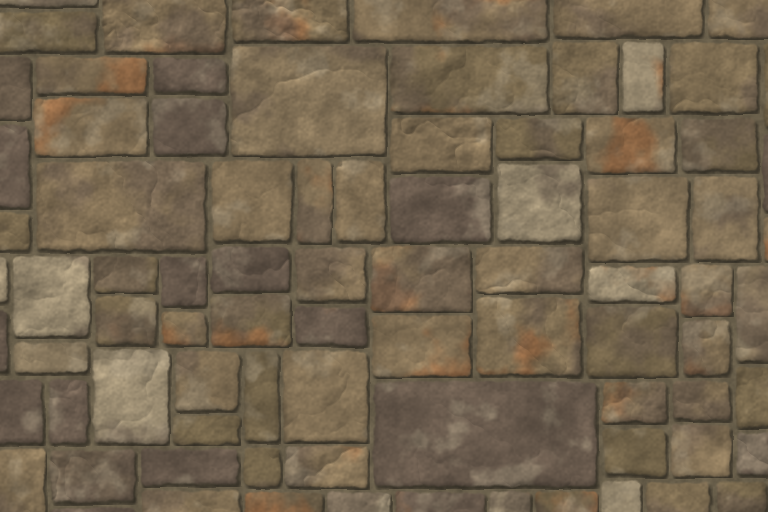
Reproduce this texture procedurally as a WebGL 1 fragment shader.

```glsl
precision highp float;
// Weathered ashlar wall: rough sandstone blocks in recessed mortar.
// A pinwheel tiling of jittered joints is split into smaller blocks, then each
// block gets its own tint, stains and a chipped relief lit from the upper left.
uniform vec2 u_resolution;

const vec2 CELL = vec2(0.31, 0.205);
const vec2 TO_LIGHT = vec2(-0.5, 0.86);

float hash(vec2 p) {
  return fract(sin(dot(p, vec2(127.1, 311.7))) * 43758.5453);
}

float noise(vec2 p) {
  vec2 i = floor(p), f = fract(p);
  f = f * f * (3.0 - 2.0 * f);
  return mix(mix(hash(i), hash(i + vec2(1.0, 0.0)), f.x),
             mix(hash(i + vec2(0.0, 1.0)), hash(i + 1.0), f.x), f.y);
}

float fbm(vec2 p) {
  float sum = 0.0, amp = 0.533;
  for (int i = 0; i < 4; i++) {
    sum += amp * noise(p);
    p = mat2(1.6, 1.2, -1.2, 1.6) * p + 7.3;
    amp *= 0.5;
  }
  return sum;
}

vec2 rotate(vec2 p, float a) {
  float c = cos(a), s = sin(a);
  return vec2(c * p.x - s * p.y, s * p.x + c * p.y);
}

// Layout: even cells carry a horizontal joint, odd cells a vertical one.
vec2 joint(vec2 cell) {
  return (cell + 0.2 + 0.6 * vec2(hash(cell + 3.7), hash(cell + 19.1))) * CELL;
}

bool isEven(vec2 cell) {
  return mod(cell.x + cell.y, 2.0) < 0.5;
}

vec4 blockAt(vec2 p) {
  vec2 c = floor(p / CELL), here = joint(c), side;
  if (isEven(c)) {
    side.y = step(here.y, p.y);
    side.x = step(joint(c + vec2(0.0, 2.0 * side.y - 1.0)).x, p.x);
  } else {
    side.x = step(here.x, p.x);
    side.y = step(joint(c + vec2(2.0 * side.x - 1.0, 0.0)).y, p.y);
  }
  vec2 v = c + side;
  vec2 ne = joint(v), sw = joint(v - 1.0);
  vec2 nw = joint(v - vec2(1.0, 0.0)), se = joint(v - vec2(0.0, 1.0));
  return isEven(v) ? vec4(nw.x, sw.y, se.x, ne.y) : vec4(sw.x, se.y, ne.x, nw.y);
}

vec4 splitBlock(vec4 r, vec2 p) {
  vec2 size = r.zw - r.xy;
  bool wide = size.x > 1.2 * size.y;
  vec2 cut = r.xy + size * mix(0.3, 0.7, hash(r.xy + 5.3));
  bool small = wide ? size.x < 0.21 : size.y < 0.17;
  if (small || hash(r.zw + 8.9) < 0.25) return r;
  if (wide) {
    if (p.x < cut.x) r.z = cut.x; else r.x = cut.x;
  } else {
    if (p.y < cut.y) r.w = cut.y; else r.y = cut.y;
  }
  return r;
}

float roundedBox(vec2 p, vec2 halfSize, float radius) {
  vec2 q = abs(p) - halfSize + radius;
  return length(max(q, 0.0)) + min(max(q.x, q.y), 0.0) - radius;
}

// Chipped ledges along a tilted grain, plus finer roughness.
float relief(vec2 p, float seed) {
  vec2 q = rotate(p, 2.4 * seed - 1.2) * vec2(7.0, 15.0) + 40.0 * seed;
  q += 1.6 * vec2(fbm(p * 12.0 + 9.0 * seed), fbm(p * 12.0 + 31.0));
  return 0.5 * abs(2.0 * noise(q) - 1.0) + 0.45 * fbm(p * 24.0 + 17.0 * seed);
}

vec3 stoneColor(vec2 p, float seed, float kind) {
  vec3 olive = vec3(0.43, 0.375, 0.275), tan_ = vec3(0.50, 0.43, 0.325);
  vec3 buff = vec3(0.58, 0.525, 0.425), umber = vec3(0.39, 0.335, 0.285);
  vec3 rust = vec3(0.57, 0.39, 0.25), pale = vec3(0.60, 0.55, 0.46);
  vec3 col = mix(olive, tan_, smoothstep(0.2, 0.6, kind));
  col = mix(col, buff, smoothstep(0.78, 0.9, kind));
  col = mix(col, umber, 1.0 - smoothstep(0.14, 0.2, kind));
  float cloud = fbm(p * 9.0 + 50.0 * seed);
  float stain = smoothstep(0.5, 0.72, fbm(p * 11.0 + 23.0 * seed + 4.0));
  col = mix(col, rust, 0.75 * stain * step(0.55, hash(vec2(seed, 2.0))));
  col = mix(col, umber, 0.6 * smoothstep(0.52, 0.7, cloud));
  col = mix(col, pale, 0.45 * smoothstep(0.56, 0.75, fbm(p * 16.0 + 71.0 * seed)));
  return col * (0.82 + 0.4 * fbm(p * 20.0 + 13.0));
}

void main() {
  vec2 uv = gl_FragCoord.xy / u_resolution.y;
  vec2 p = uv + 0.007 * (vec2(fbm(uv * 13.0), fbm(uv * 13.0 + 47.0)) - 0.5);

  vec4 block = blockAt(p);
  for (int i = 0; i < 2; i++) block = splitBlock(block, p);
  float seed = hash(block.xy + 1.7), kind = hash(block.zw + 2.3);

  // Block outline with a ragged edge
  vec2 local = p - 0.5 * (block.xy + block.zw);
  vec2 halfSize = 0.5 * (block.zw - block.xy) - mix(0.004, 0.008, seed);
  float ragged = 0.009 * (fbm(uv * 45.0) - 0.5);
  float edge = roundedBox(local, halfSize, 0.009) + ragged;
  float overhang = roundedBox(local + 0.008 * TO_LIGHT, halfSize, 0.009) + ragged;

  // Stone face
  float slope = relief(uv, seed) - relief(uv + 0.004 * TO_LIGHT, seed);
  float rough = mix(0.9, 2.2, hash(vec2(seed, kind)));
  vec3 stone = stoneColor(uv, seed, kind);
  stone *= 1.0 + rough * clamp(slope, -0.22, 0.16);
  float rim = smoothstep(-0.012, 0.0, edge);
  stone *= 1.0 + rim * (0.1 * sign(local.y) * smoothstep(0.6, 1.0, abs(local.y) / halfSize.y) - 0.1);

  // Mortar, shaded below each block
  vec3 mortar = vec3(0.415, 0.375, 0.295) * (0.8 + 0.36 * fbm(uv * 50.0));
  mortar *= 1.0 - 0.42 * (1.0 - smoothstep(-0.004, 0.006, overhang));

  vec3 col = mix(stone, mortar, smoothstep(-0.003, 0.003, edge));
  col *= 1.0 + 0.09 * (noise(uv * 190.0) - 0.5);
  gl_FragColor = vec4(col, 1.0);
}
```
